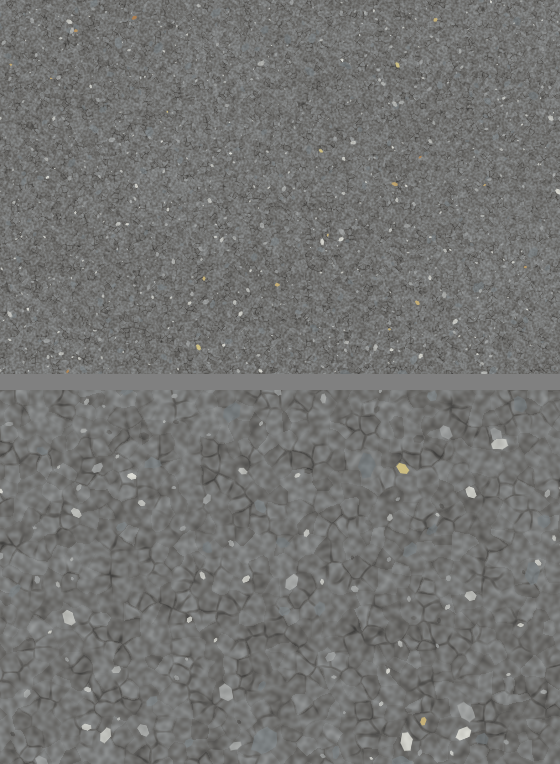
Top: the whole. Bottom: its middle third, enlarged.
A Shadertoy shader for this texture:

```glsl
// Worn grey asphalt: fine grit, cracked binder, bluish stones, pale and ochre chips.

vec3 hash3(vec2 cell) {
    vec3 q = fract(cell.xyx * vec3(0.1031, 0.1030, 0.0973));
    q += dot(q, q.yxz + 33.33);
    return fract((q.xxy + q.yzz) * q.zyx);
}

vec2 gradientAt(vec2 cell) {
    float angle = 6.2832 * hash3(cell + 50.0).x;
    return vec2(cos(angle), sin(angle));
}

float gradientNoise(vec2 p) {
    vec2 i = floor(p), f = fract(p);
    vec2 u = f * f * f * (f * (f * 6.0 - 15.0) + 10.0);
    vec2 e = vec2(1.0, 0.0);
    float low = mix(dot(gradientAt(i), f), dot(gradientAt(i + e), f - e), u.x);
    float high = mix(dot(gradientAt(i + e.yx), f - e.yx),
                     dot(gradientAt(i + 1.0), f - 1.0), u.x);
    return mix(low, high, u.y);
}

// Packed grains: x = distance to the nearest seam, y = random tone of the grain
vec2 grains(vec2 p) {
    vec2 cell = floor(p);
    float nearest = 9.0, second = 9.0, tone = 0.0;
    for (int y = -1; y <= 1; y++)
    for (int x = -1; x <= 1; x++) {
        vec2 id = cell + vec2(x, y);
        vec3 h = hash3(id + 300.0);
        float d = length(id + h.xy - p);
        if (d < nearest) { second = nearest; nearest = d; tone = h.z; }
        else second = min(second, d);
    }
    return vec2(second - nearest, tone);
}

// Scattered angular chips: x = coverage, y = random shade of the chip
vec2 chips(vec2 p, float scale, float density, vec2 radii, float seed) {
    p *= scale;
    float blur = 0.6 * scale / iResolution.y;
    vec2 cell = floor(p), result = vec2(0.0);
    for (int y = -1; y <= 1; y++)
    for (int x = -1; x <= 1; x++) {
        vec2 id = cell + vec2(x, y);
        vec3 place = hash3(id + seed);
        vec3 shape = hash3(id + seed + 71.0);
        if (place.z > density) continue;
        float angle = 6.2832 * shape.x;
        float c = cos(angle), s = sin(angle);
        vec2 q = mat2(c, s, -s, c) * (p - id - place.xy);
        q.x *= mix(0.6, 1.1, shape.y);
        q.y *= mix(1.0, 1.6, shape.y);
        float facet = max(abs(q.x), max(abs(0.5 * q.x + 0.87 * q.y),
                                        abs(0.6 * q.x - 0.75 * q.y)));
        float radius = mix(radii.x, radii.y, pow(shape.z, 3.0));
        float cover = 1.0 - smoothstep(-blur, blur, facet - radius);
        if (cover > result.x) result = vec2(cover, fract(place.z * 97.0 + shape.x));
    }
    return result;
}

void mainImage(out vec4 fragColor, in vec2 fragCoord) {
    vec2 p = fragCoord / iResolution.y;
    vec2 turned = mat2(0.83, 0.56, -0.56, 0.83) * p + 3.0;

    // Broad wear and fine grit
    float grit = gradientNoise(turned * 155.0);
    float clump = gradientNoise(turned.yx * 68.0 + 19.0);
    float wear = gradientNoise(p * 2.6 + 7.0) + 0.6 * gradientNoise(turned * 9.0);
    float tone = 0.457 + 0.125 * grit + 0.07 * clump + 0.022 * wear;

    // Grain tones and broken dark seams between them
    vec2 warp = 0.0035 * vec2(clump, gradientNoise(turned * 80.0 + 40.0));
    vec2 grain = grains((p + warp) * 72.0);
    tone += 0.075 * (grain.y - 0.5);
    float broken = smoothstep(-0.1, 0.35, gradientNoise(p * 37.0 + 11.0));
    tone -= 0.10 * broken * (1.0 - smoothstep(0.03, 0.24, grain.x));

    // Small dark pits
    vec2 pit = chips(p, 34.0, 0.16, vec2(0.06, 0.16), 510.0);
    tone -= 0.10 * pit.x * pit.y;

    // Warm binder in the darks, cool mineral in the lights
    vec3 color = tone * mix(vec3(1.010, 1.0, 0.975), vec3(0.988, 1.004, 1.005),
                            smoothstep(0.37, 0.53, tone));

    // Bluish stones keep part of the grit
    vec2 stone = chips(p + warp, 25.0, 0.24, vec2(0.10, 0.30), 130.0);
    vec3 slate = vec3(0.44, 0.47, 0.485) + 0.07 * stone.y + 0.05 * grit;
    color = mix(color, slate, 0.65 * stone.x);

    // Pale chips, thicker on worn ground
    vec2 pale = chips(p + 0.5 * warp, 45.0, 0.25 + 0.08 * wear, vec2(0.07, 0.27), 220.0);
    vec3 quartz = mix(vec3(0.60, 0.61, 0.61), vec3(0.87, 0.87, 0.84), pale.y * pale.y);
    color = mix(color, quartz + 0.08 * grit, 0.92 * pale.x);

    // Rare ochre chips
    vec2 ochre = chips(p + 0.5 * warp, 9.0, 0.11, vec2(0.026, 0.055), 410.0);
    vec3 rust = mix(vec3(0.70, 0.50, 0.30), vec3(0.84, 0.78, 0.52), ochre.y);
    color = mix(color, rust, 0.9 * ochre.x);

    fragColor = vec4(clamp(color, 0.0, 1.0), 1.0);
}
```
